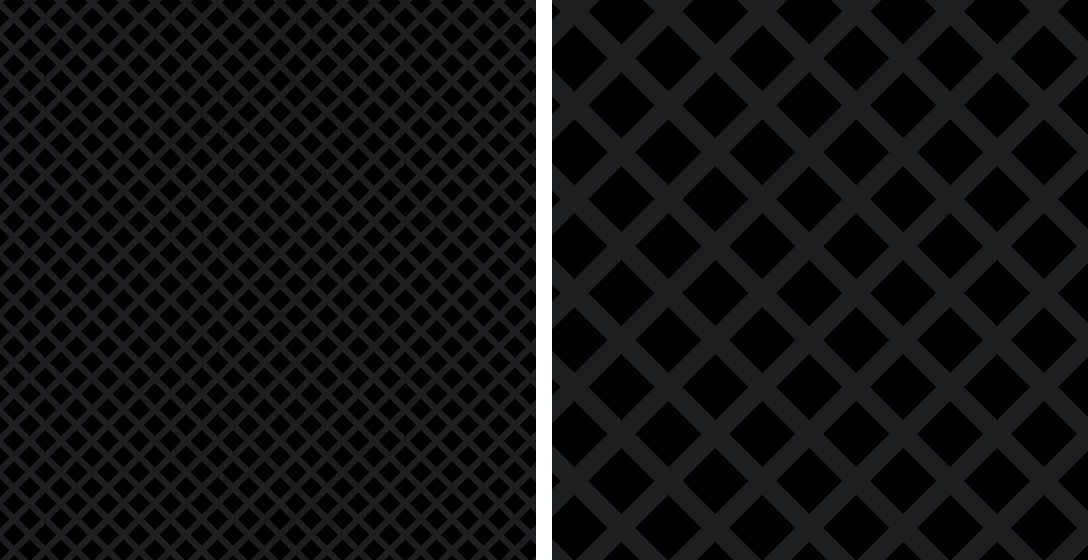
Left: the whole. Right: its middle third, enlarged.
Give the GLSL for this pattern, as a WebGL 1 fragment shader.

```glsl
precision highp float;

uniform vec2 u_resolution;

// Signed distance to the nearest square opening, in lattice cells
float openingDistance(vec2 cell) {
  vec2 offset = abs(fract(cell + 0.5) - 0.5);
  return max(offset.x, offset.y) - 0.352;
}

void main() {
  float pitch = 0.0559; // diamond spacing as a share of canvas height
  vec2 p = gl_FragCoord.xy / u_resolution.y;

  // Rotate by 45 degrees so the lattice bars follow the axes
  vec2 q = (p - vec2(0.4722, 0.4922)) / pitch;
  vec2 cell = vec2(q.x + q.y, q.x - q.y);

  // Blend across about one pixel at each bar edge
  float pixel = 1.4142 / (pitch * u_resolution.y);
  float bar = smoothstep(-0.6 * pixel, 0.6 * pixel, openingDistance(cell));

  vec3 black = vec3(0.002);
  vec3 charcoal = vec3(0.114, 0.116, 0.123);
  gl_FragColor = vec4(mix(black, charcoal, bar), 1.0);
}
```
